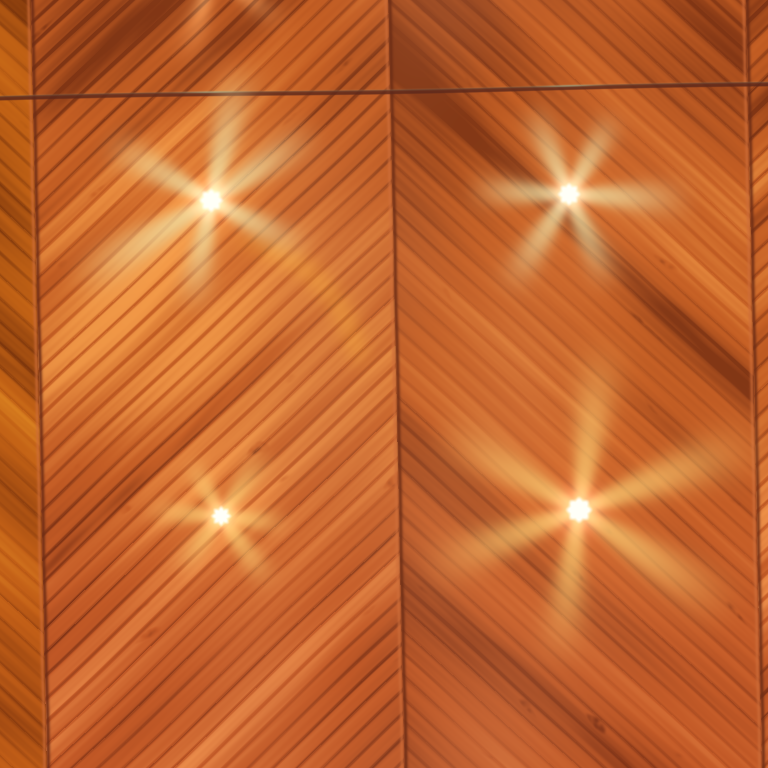
This texture is drawn by a three.js fragment shader. Its source:

```glsl
// Cedar chevron ceiling with four starburst lamps and a thin wire.
varying vec2 vUv;

float hash(vec2 p) {
  return fract(sin(dot(p, vec2(127.1, 311.7))) * 4375.85);
}

vec2 gradientAt(vec2 cell) {
  float angle = 6.2832 * hash(cell);
  return vec2(cos(angle), sin(angle));
}

// Gradient noise, roughly -0.7 to 0.7
float noise(vec2 p) {
  vec2 i = floor(p), f = fract(p);
  vec2 w = f * f * f * (f * (f * 6.0 - 15.0) + 10.0);
  vec2 e = vec2(1.0, 0.0);
  float low = mix(dot(gradientAt(i), f), dot(gradientAt(i + e), f - e), w.x);
  float high = mix(dot(gradientAt(i + e.yx), f - e.yx), dot(gradientAt(i + e.xx), f - e.xx), w.x);
  return mix(low, high, w.y);
}

float bump(float x, float width) {
  return exp(-x * x / (width * width));
}

// Six uneven rays that widen and fade away from the lamp
float starburst(vec2 p, float size, float turn, float seed) {
  float rays = 0.0;
  for (int k = 0; k < 6; k++) {
    float id = float(k);
    float angle = 1.0472 * id + turn + 0.3 * (hash(vec2(id, seed)) - 0.5);
    vec2 dir = vec2(cos(angle), sin(angle));
    float along = dot(p, dir);
    float side = dot(p, vec2(-dir.y, dir.x));
    float reach = size * (0.8 + 0.4 * hash(vec2(seed, id + 9.0)));
    float fade = smoothstep(reach * 1.3, 0.0, along) * smoothstep(-0.004, 0.006, along);
    rays += bump(side, 0.006 + 0.13 * max(along, 0.0)) * fade;
  }
  return rays;
}

void main() {
  vec2 p = vUv;

  // Leaning panels, with boards mirrored in every other one
  float u = (p.x - 0.061 + 0.021 * p.y) / 0.4655;
  float panel = floor(u);
  float right = mod(panel, 2.0);
  float localX = (u - panel) * 0.4655;
  float slant = 0.93 * (1.0 - 2.0 * right);
  float across = p.y - slant * localX;
  float along = p.y + slant * localX;
  float board = across * 33.0 + 0.15 * noise(vec2(along * 3.0, panel));
  float id = floor(board);
  float f = fract(board);

  // Board tone, broad stripes and fine grain
  float tone = 0.56 - 0.13 * right;
  tone += 0.13 * (hash(vec2(id, panel + 5.0)) - 0.5);
  tone += 0.40 * noise(vec2(across * 9.0 + panel * 7.3, along * 1.5));
  tone += 0.26 * noise(p * 3.2 + 7.0);
  tone += 0.08 * noise(vec2(across * 130.0, along * 5.0 + panel * 3.0));
  tone += 0.08 * noise(vec2(across * 65.0 + 31.0, along * 2.5));
  tone += 0.24 * (1.0 - right) * bump(length(p - vec2(0.32, 0.54)), 0.27);
  tone -= 0.16 * smoothstep(0.72, 1.0, p.y);

  // Dark planks
  float streak = 0.7 + 0.6 * noise(vec2(along * 9.0, across * 60.0));
  float leftPlank = bump(across - 0.255, 0.013) * smoothstep(0.36, 0.28, localX)
    + 0.8 * bump(across - 0.71, 0.022) + 0.7 * bump(across - 0.84, 0.022);
  float rightPlank = bump(across - 0.925, 0.024) + 0.6 * bump(across - 0.27, 0.022);
  tone -= 0.36 * streak * mix(leftPlank, rightPlank, right);

  // Knots stretched along the grain
  float knot = noise(vec2(across * 29.0 + 4.0, along * 8.0 + panel * 17.0));
  tone -= 0.42 * smoothstep(0.46, 0.60, knot) * (0.7 + noise(p * 110.0));

  // Soft grooves with a lit lower edge
  float groove = 1.0 - smoothstep(0.03, 0.17, min(f, 1.0 - f));
  float depth = mix(0.32, 0.15, right) * (0.65 + 0.6 * hash(vec2(id, panel)));
  tone -= depth * groove;
  tone += 0.06 * bump(f - 0.72, 0.16);

  vec3 umber = vec3(0.46, 0.18, 0.07);
  vec3 cedar = vec3(0.76, 0.36, 0.14);
  vec3 honey = vec3(0.93, 0.58, 0.28);
  tone = clamp(tone, 0.0, 1.0);
  vec3 color = mix(umber, cedar, smoothstep(-0.15, 0.54, tone));
  color = mix(color, honey, smoothstep(0.45, 1.0, tone));
  color *= mix(vec3(1.0, 0.96, 1.06), vec3(1.0, 1.0, 0.95), smoothstep(0.1, 0.6, p.y));
  color = mix(color, color * vec3(1.0, 1.06, 0.6), step(panel, -0.5));

  // Rosy haze across the middle and lower boards
  float haze = 0.5 + noise(p * 4.0 + 19.0);
  color = mix(color, vec3(0.79, 0.48, 0.32), 0.35 * haze * bump(p.x - 0.57, 0.24));

  // Raised seam strip between panels
  float seam = (u - floor(u + 0.5)) * 0.4655 + 0.0012 * noise(vec2(p.y * 9.0, 2.0));
  color = mix(color, vec3(0.42, 0.17, 0.08), 0.8 * bump(seam - 0.002, 0.0028));
  color = mix(color, vec3(0.80, 0.42, 0.22), 0.6 * bump(seam + 0.003, 0.0024));

  // Wire with a pale upper edge
  float wire = p.y - 0.872 - 0.018 * p.x - 0.001 * sin(p.x * 9.0);
  color = mix(color, vec3(0.36, 0.15, 0.10), 0.85 * (1.0 - smoothstep(0.0015, 0.004, abs(wire))));
  float glint = 0.25 + 0.75 * (bump(p.x - 0.276, 0.035) + bump(p.x - 0.74, 0.035));
  color = mix(color, vec3(0.65, 0.72, 0.58), 0.6 * glint * bump(wire - 0.0025, 0.0014));

  // Faint flare arc and stray rays from a lamp above the edge
  vec2 q = p - vec2(0.286, 0.505);
  float arc = bump(length(q) - 0.182, 0.018) * smoothstep(0.0, 0.06, q.x) * smoothstep(0.0, 0.05, q.y);
  color += vec3(0.04, 0.06, 0.0) * arc;
  color += vec3(0.24, 0.28, 0.22) * starburst(p - vec2(0.28, 1.04), 0.11, 0.25, 8.0);

  // Lamps: rays, halo and white core
  for (int n = 0; n < 4; n++) {
    float i = mod(float(n), 2.0), j = floor(float(n) / 2.0);
    vec2 d = p - vec2(0.288 + 0.466 * i - 0.013 * j, 0.328 + 0.008 * i + 0.411 * j);
    float size = mix(mix(0.085, 0.20, i), mix(0.15, 0.13, i), j);
    float r = length(d);
    float rays = starburst(d, size, 0.45 * abs(i - j), 3.0 + float(n));
    vec3 glow = mix(vec3(0.98, 0.80, 0.45), vec3(0.93, 0.89, 0.66), j);
    color += vec3(0.10, 0.09, 0.05) * exp(-r / (size * 0.6));
    color = mix(color, glow, 0.92 * (1.0 - exp(-1.5 * rays)));
    color += vec3(0.22, 0.20, 0.24) * bump(r, 0.10 * size + 0.008);
    float core = 0.007 + 0.035 * size + 0.0012 * cos(8.0 * atan(d.y, d.x));
    color = mix(color, vec3(1.0, 1.0, 0.97), 1.0 - smoothstep(core - 0.003, core + 0.004, r));
  }

  gl_FragColor = vec4(clamp(color, 0.0, 1.0), 1.0);
}
```
